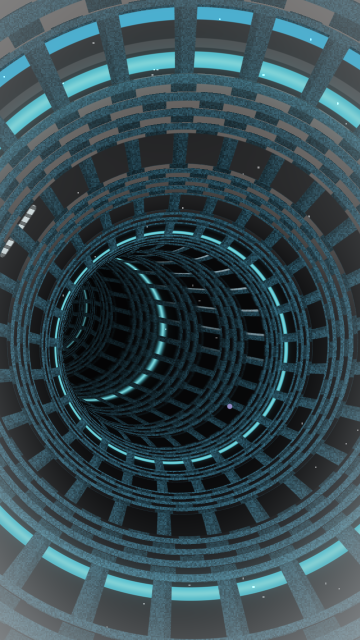
Give the GLSL for this background, as a Shadertoy shader.

```glsl
const float TAU = 6.2831853;
const float MOUTH_RADIUS = 0.419;   // ring radius at depth 0
const float NARROWING = 1.32;       // perspective rate along the depth
const float BEAM_COUNT = 25.0;
const float BEAM_HALF = 0.145;      // share of one angular cell
const float GROOVE_STEP = 0.055;    // depth between thin rings
const float FAR_DEPTH = 5.0;
const int MARCH_STEPS = 80;
const vec3 STEEL = vec3(0.165, 0.335, 0.405);
const vec3 VOID_COLOR = vec3(0.035, 0.037, 0.042);
const vec3 WARM_GRAY = vec3(0.38, 0.36, 0.35);
const vec3 NEON = vec3(0.36, 0.86, 0.93);
const vec3 SKY_NEON = vec3(0.25, 0.68, 0.82);
const vec3 FOG = vec3(0.66, 0.68, 0.69);

float hash(vec2 p) {
    vec3 q = fract(p.xyx * vec3(0.1031, 0.1030, 0.0973));
    q += dot(q, q.yzx + 33.33);
    return fract((q.x + q.y) * q.z);
}

float band(float x, float a, float b, float w) {
    return smoothstep(a - w, a + w, x) - smoothstep(b - w, b + w, x);
}

float segmentDistance(vec2 p, vec2 a, vec2 b) {
    vec2 ab = b - a;
    return length(p - a - ab * clamp(dot(p - a, ab) / dot(ab, ab), 0.0, 1.0));
}

// Tunnel axis: almost straight, then bending to the left
vec2 ringCenter(float u) {
    float bend = smoothstep(1.1, 2.65, u);
    return vec2(0.297 - 0.030 * u - 0.156 * bend,
                0.4896 - 0.0326 * sin(TAU * 0.25 * clamp(u, -1.0, 3.0)));
}

float ringRadius(float u) {
    return MOUTH_RADIUS / (1.0 + NARROWING * u);
}

// Depth of the nearest ring whose hole does not contain p
float wallDepth(vec2 p) {
    float u = -0.35;
    for (int i = 0; i < MARCH_STEPS; i++) {
        float inside = ringRadius(u) - length(p - ringCenter(u));
        float k = 1.0 + NARROWING * u;
        float speed = MOUTH_RADIUS * NARROWING / (k * k) + 0.25;
        u += max(inside, 0.0) / speed;
        if (u > FAR_DEPTH) break;
    }
    return u;
}

vec3 tunnel(vec2 p) {
    float u = wallDepth(p);
    vec2 d = p - ringCenter(u);
    float angle = atan(d.x, d.y);
    float up = cos(angle);
    float v = fract(u + 0.12) - 0.12;
    float r = ringRadius(u);
    float px = 0.6 / iResolution.y;
    float w = px * MOUTH_RADIUS / (NARROWING * r * r);
    float wa = px * BEAM_COUNT / (TAU * r);
    float near = 1.0 - smoothstep(0.3, 1.0, u);

    // Steel with a fine grain
    float grain = hash(floor(p * 500.0));
    vec3 steel = STEEL * (0.72 + 0.5 * grain);
    steel *= mix(1.0, 0.8, near * smoothstep(0.2, 1.0, up));

    // Thin rings with staggered blocks in their grooves
    float groove = (v - 0.04) / GROOVE_STEP;
    float rim = band(fract(groove), 0.04, 0.55, min(w / GROOVE_STEP, 0.25));
    float turn = angle * BEAM_COUNT / TAU + 0.08;
    float blockCell = abs(fract(turn + 0.5 * floor(groove)) - 0.5);
    float block = 1.0 - smoothstep(0.29 - wa, 0.29 + wa, blockCell);
    vec3 blockColor = mix(VOID_COLOR * 1.6, WARM_GRAY, near * smoothstep(-0.1, 0.9, up));
    vec3 color = mix(mix(steel * 0.62, blockColor, block), steel, rim);

    // Open bays crossed by beams
    float lampBay = band(v, -0.115, 0.04, w);
    float bay = lampBay + band(v, 0.25, 0.40, w) + band(v, 0.605, 0.73, w);
    float cell = fract(turn + 0.5) - 0.5;
    float beam = 1.0 - smoothstep(BEAM_HALF - wa, BEAM_HALF + wa, abs(cell));
    vec3 back = VOID_COLOR + 0.09 * near * smoothstep(0.0, 1.0, up) * (0.5 + 2.0 * abs(v));
    back += 0.12 * near * band(v, -0.05, -0.028, w) * smoothstep(0.2, 0.8, up);

    // Lamps behind the beams
    float upperLamp = near * band(v, -0.12, -0.09, w) * smoothstep(0.45, 0.75, up);
    back = mix(back, SKY_NEON, upperLamp);
    float lamp = band(v, -0.018, 0.024, w);
    back += NEON * 0.22 * exp(-abs(v) * 40.0);
    back = mix(back, mix(NEON, vec3(0.55, 0.95, 0.97), band(v, -0.006, 0.012, 0.01)), lamp);

    // Pale streak and sparse glints seen through the bays
    float streak = segmentDistance(p, vec2(0.004, 0.603), vec2(0.052, 0.675));
    float dashes = 0.45 + 0.55 * step(0.4, fract(p.y * 65.0 + p.x * 25.0));
    back = mix(back, vec3(0.82, 0.87, 0.88) * dashes, 1.0 - smoothstep(0.003, 0.006, streak));
    back += 0.45 * step(0.9988, hash(floor(p * 380.0) + 71.0));

    // Beam faces with a lit edge in the far right part
    float edge = band(cell, -BEAM_HALF, -BEAM_HALF + 0.09, wa);
    float sheen = edge * smoothstep(0.55, 0.95, dot(normalize(d), vec2(0.8, 0.6)));
    sheen *= band(u, 1.15, 1.9, 0.1);
    vec3 beamColor = steel * mix(0.85, 0.68, edge) + sheen * 0.5;
    color = mix(color, mix(back, beamColor, beam), clamp(bay, 0.0, 1.0));

    // Lamp light on nearby metal, then loss of light with depth
    color += NEON * 0.20 * exp(-abs(v - 0.02) * 24.0) * (1.0 - lampBay * 0.7);
    float glow = lamp * (1.0 - beam);
    color *= mix(mix(1.0, 0.42, smoothstep(0.7, 2.4, u)), 0.85, glow);
    color *= 1.0 - smoothstep(3.5, FAR_DEPTH, u);

    // Pale haze around the mouth, densest below
    float haze = smoothstep(0.22, 0.75, length((p - vec2(0.28, 0.49)) * vec2(1.5, 1.0)));
    haze *= mix(0.80, 0.46, smoothstep(0.1, 0.9, p.y));
    haze *= 1.0 - 0.55 * max(glow, upperLamp * (1.0 - beam));
    color = mix(color, FOG, haze);

    // Small floating light
    float dotMask = 1.0 - smoothstep(0.003, 0.005, length(p - vec2(0.359, 0.365)));
    return mix(color, vec3(0.58, 0.55, 0.78), dotMask);
}

void mainImage(out vec4 fragColor, in vec2 fragCoord) {
    vec3 sum = vec3(0.0);
    for (int i = 0; i < 4; i++) {
        vec2 offset = vec2(i & 1, i >> 1) * 0.5 - 0.25;
        vec2 p = (fragCoord + offset) / iResolution.xy;
        sum += tunnel(p * vec2(0.5625, 1.0));
    }
    fragColor = vec4(sum * 0.25, 1.0);
}
```
